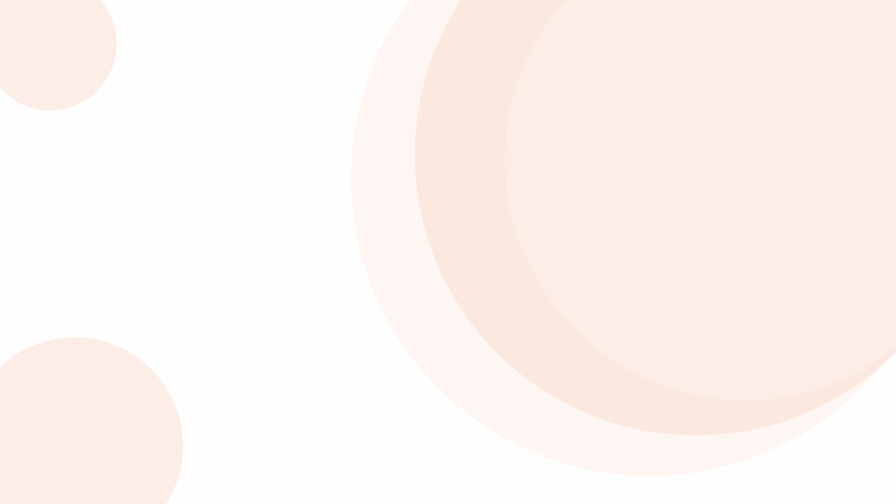
Write a Shadertoy shader that draws this background.

```glsl
// Soft peach discs on a white ground: three large overlapping discs form
// crescents at the upper right, and two small discs sit on the left edge.
// Each disc is a distance function blended over the layers below it.

#define WHITE  vec3(0.998, 0.998, 0.998)
#define BLUSH  vec3(0.996, 0.965, 0.953)
#define PEACH  vec3(0.984, 0.914, 0.875)
#define CREAM  vec3(0.990, 0.930, 0.902)

// Discs as centre x, centre y, radius, in canvas heights
#define OUTER_DISC  vec3(1.289, 0.648, 0.5926)
#define MIDDLE_DISC vec3(1.381, 0.694, 0.558)
#define INNER_DISC  vec3(1.479, 0.683, 0.477)
#define TOP_DISC    vec3(0.0995, 0.913, 0.132)
#define LOW_DISC    vec3(0.148, 0.1157, 0.2153)

// Coverage of a disc, with an edge one pixel wide
float discCoverage(vec2 point, vec3 disc) {
    float dist = length(point - disc.xy) - disc.z;
    return clamp(0.5 - dist * iResolution.y, 0.0, 1.0);
}

void mainImage(out vec4 fragColor, in vec2 fragCoord) {
    // Keep the 16:9 layout filling the canvas at any size
    vec2 point = fragCoord / iResolution.y;
    point.x *= (16.0 / 9.0) * iResolution.y / iResolution.x;

    // Large discs, back to front
    vec3 color = WHITE;
    color = mix(color, BLUSH, discCoverage(point, OUTER_DISC));
    color = mix(color, PEACH, discCoverage(point, MIDDLE_DISC));
    color = mix(color, CREAM, discCoverage(point, INNER_DISC));

    // Small discs on the left
    color = mix(color, CREAM, discCoverage(point, TOP_DISC));
    color = mix(color, CREAM, discCoverage(point, LOW_DISC));

    fragColor = vec4(color, 1.0);
}
```
